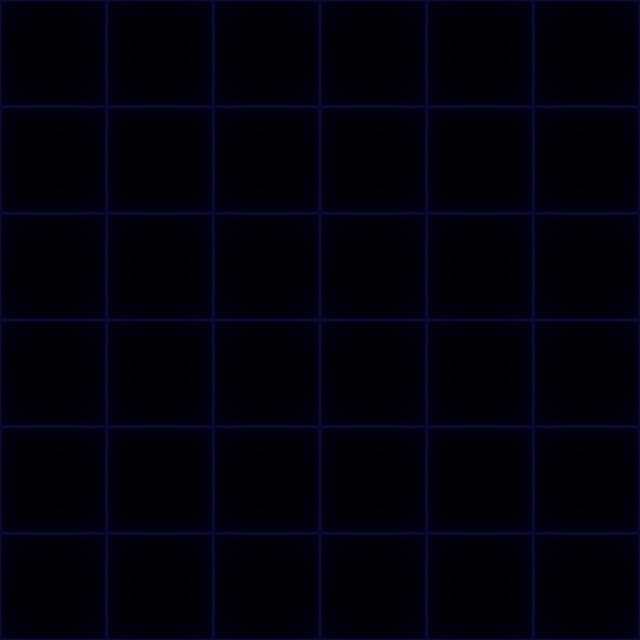
Give the GLSL for this pattern, as a WebGL 1 fragment shader.

```glsl
precision highp float;

uniform vec2 u_resolution;

const float CELLS = 6.0;
const float LINE_HALF_WIDTH = 0.013;
const float LINE_SOFTNESS = 0.009;
const float GLOW_REACH = 0.115;

const vec3 BACKGROUND = vec3(0.0, 0.0, 0.004);
const vec3 GLOW_COLOR = vec3(0.012, 0.0, 0.068);
const vec3 LINE_COLOR = vec3(0.024, 0.056, 0.205);
const vec3 CROSSING_COLOR = vec3(0.030, 0.030, 0.170);

// Distance to the nearest grid line along each axis, in cells
vec2 gridDistance(vec2 p) {
    return 0.5 - abs(fract(p) - 0.5);
}

// Soft-edged coverage of the lines, never sharper than one pixel
vec2 lineCoverage(vec2 dist, float halfWidth, float softness, float pixel) {
    float edge = max(softness, 0.75 * pixel);
    return 1.0 - smoothstep(halfWidth - edge, halfWidth + edge, dist);
}

// Light spilling from both line directions into the cell
float glowAmount(vec2 dist, float reach) {
    vec2 falloff = exp(-dist / reach);
    return min(falloff.x + falloff.y, 1.15);
}

void main() {
    float side = min(u_resolution.x, u_resolution.y);
    vec2 dist = gridDistance(gl_FragCoord.xy / side * CELLS);
    vec2 lines = lineCoverage(dist, LINE_HALF_WIDTH, LINE_SOFTNESS, CELLS / side);

    // Glow first, then lines, then the dimmer crossings
    vec3 color = BACKGROUND + GLOW_COLOR * glowAmount(dist, GLOW_REACH);
    color = mix(color, LINE_COLOR, max(lines.x, lines.y));
    color = mix(color, CROSSING_COLOR, lines.x * lines.y);

    gl_FragColor = vec4(color, 1.0);
}
```
